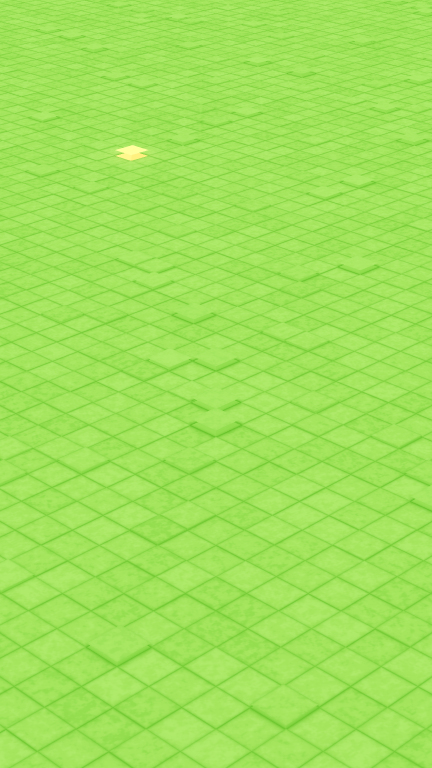
Write a Shadertoy shader that draws this background.

```glsl
// Perspective floor of green diamond tiles, a few raised and one glowing.

const vec3 LIGHT = vec3(0.69, 0.92, 0.42);
const vec3 BASE = vec3(0.65, 0.90, 0.37);
const vec3 SHADE = vec3(0.58, 0.87, 0.31);
const vec3 SEAM = vec3(0.36, 0.74, 0.12);
const vec3 GLOW_TOP = vec3(1.0, 1.0, 0.62);
const vec3 GLOW_SIDE = vec3(1.0, 0.94, 0.50);

const float HORIZON = 1.49;           // in canvas heights from the bottom
const float TILE_WIDTH = 0.0633;      // tile diagonal per unit below horizon
const float DEPTH = 36.07;
const vec2 GLOW_CELL = vec2(49.0, 54.0);
const int SAMPLES = 3;

float hash(vec2 p) {
    return fract(sin(dot(p, vec2(127.1, 311.7))) * 43758.5453);
}

float noise(vec2 p) {
    vec2 i = floor(p), f = fract(p);
    f = f * f * (3.0 - 2.0 * f);
    return mix(mix(hash(i), hash(i + vec2(1, 0)), f.x),
               mix(hash(i + vec2(0, 1)), hash(i + vec2(1, 1)), f.x), f.y);
}

// Screen point (x from centre, drop below horizon) to diagonal grid axes
vec2 gridPoint(float x, float drop) {
    float side = x / (TILE_WIDTH * drop);
    float depth = DEPTH / drop - 0.55;
    return vec2(depth + side, depth - side);
}

// Mostly almost flat, rarely clearly raised
float tileHeight(vec2 cell) {
    if (cell == GLOW_CELL) return 0.011;
    return 0.009 * pow(hash(cell), 26.0) + 0.0009 * hash(cell + 37.0);
}

// Seam darkness at one edge, deeper beside a taller neighbour
float seam(float dist, float rise) {
    float s = clamp(rise / 0.005, -1.0, 1.0);
    float up = max(s, 0.0);
    float line = (0.55 + 0.35 * up) * exp(-dist / (0.024 + 0.045 * up));
    return (line + 0.10 * exp(-dist / 0.12)) * (1.0 + 0.85 * min(s, 0.0));
}

vec3 topColor(vec2 cell, vec2 local, float height) {
    if (cell == GLOW_CELL) return GLOW_TOP;
    vec2 p = cell + local;

    // Per-tile tint and fine mottling
    float wear = 0.6 * noise(p * 7.0) + 0.4 * noise(p * 19.0);
    float tone = 0.5 + 0.9 * (wear - 0.5) + 0.45 * (hash(cell + 11.0) - 0.5);
    vec3 col = mix(SHADE, BASE, smoothstep(0.0, 0.45, tone));
    col = mix(col, LIGHT, smoothstep(0.45, 0.9, tone));
    col = mix(col, LIGHT, 0.5 * smoothstep(0.002, 0.006, height));

    // Seams on all four edges
    float dark = 0.0;
    for (int k = 0; k < 4; k++) {
        float dir = k < 2 ? 1.0 : -1.0;
        vec2 axis = (k % 2 == 0 ? vec2(1, 0) : vec2(0, 1)) * dir;
        float rise = tileHeight(cell + axis) - height;
        dark = max(dark, seam(max(0.5 - dot(local, axis), 0.0), rise));
    }
    col = mix(col, SEAM, dark);

    // Light spilled by the glowing tile
    float spill = exp(-2.2 * max(length(p - GLOW_CELL) - 0.4, 0.0));
    return mix(col, GLOW_TOP, 0.4 * spill);
}

vec3 sideColor(vec2 cell, vec2 local) {
    float face = step(local.x, local.y);
    if (cell == GLOW_CELL) return mix(GLOW_SIDE, GLOW_TOP, 0.4 * face);
    float foot = min(local.x, local.y) + 0.5;
    vec3 col = mix(SHADE, BASE, 0.35 * face);
    return mix(col, SEAM, 0.75 * exp(-foot / 0.045));
}

vec3 tileFloor(vec2 p) {
    float drop = HORIZON - p.y;
    vec2 ground = gridPoint(p.x, drop);
    vec2 home = floor(ground + 0.5);

    // Tops of nearer tiles cover farther ones
    for (int k = 3; k >= 0; k--) {
        vec2 cell = home - vec2(k % 2, k / 2);
        float height = tileHeight(cell);
        vec2 local = gridPoint(p.x, drop * (1.0 + height)) - cell;
        if (max(abs(local.x), abs(local.y)) <= 0.5)
            return topColor(cell, local, height);
    }
    return sideColor(home, ground - home);
}

void mainImage(out vec4 fragColor, in vec2 fragCoord) {
    vec3 sum = vec3(0.0);
    // Supersampling for smooth edges
    for (int j = 0; j < SAMPLES; j++)
        for (int i = 0; i < SAMPLES; i++) {
            vec2 jitter = (vec2(i, j) + 0.5) / float(SAMPLES) - 0.5;
            vec2 pos = fragCoord + jitter;
            pos.x -= 0.5 * iResolution.x;
            sum += tileFloor(pos / iResolution.y);
        }
    fragColor = vec4(sum / float(SAMPLES * SAMPLES), 1.0);
}
```
